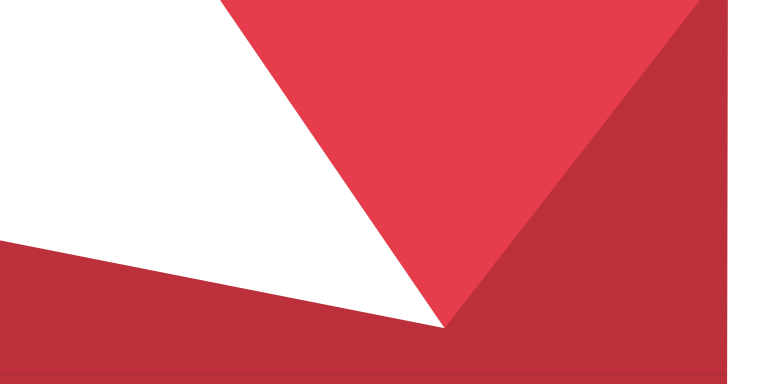
Write a WebGL 2 fragment shader that draws this background.

```glsl
#version 300 es
precision highp float;
// Folded red paper: a bright triangular facet over dark red, cut by white areas.
uniform vec2 u_resolution;
out vec4 fragColor;

// Signed distance to the line from a to b, positive on its left.
float side(vec2 p, vec2 a, vec2 b) {
    vec2 d = normalize(b - a);
    return d.x * (p.y - a.y) - d.y * (p.x - a.x);
}

// Smooth coverage of the region where d is positive.
float fill(float d) {
    return clamp(d * u_resolution.y + 0.5, 0.0, 1.0);
}

void main() {
    // Canvas height is one unit.
    vec2 p = gl_FragCoord.xy / u_resolution.y;
    vec2 apex = vec2(1.1576, 0.1455);
    float leftFold = side(p, apex, vec2(0.573, 1.0));
    float rightFold = side(p, apex, vec2(1.823, 1.0));
    float lowerEdge = side(p, vec2(0.0, 0.374), apex);

    vec3 darkRed = vec3(0.737, 0.188, 0.231);
    vec3 brightRed = vec3(0.902, 0.235, 0.298);
    vec3 white = vec3(1.0);

    // Dark sheet with a faint crease near the bottom.
    float crease = 1.0 - smoothstep(0.0, 0.004, abs(p.y - 0.0245));
    vec3 color = darkRed * (1.0 - 0.1 * crease);

    // Bright facet between the two folds.
    color = mix(color, brightRed, fill(min(-leftFold, rightFold)));

    // White sheet on the left and white margin on the right.
    color = mix(color, white, fill(min(lowerEdge, leftFold)));
    color = mix(color, white, fill(side(p, vec2(1.8955, 1.0), vec2(1.8935, 0.0))));

    fragColor = vec4(color, 1.0);
}
```
